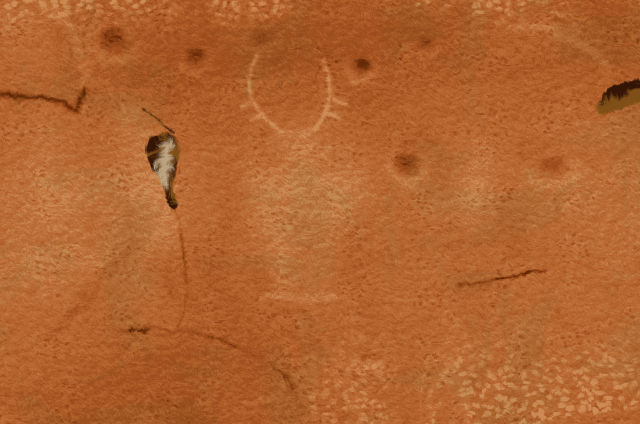
Give the GLSL for this texture, as a WebGL 2 fragment shader.

```glsl
#version 300 es
precision highp float;
// A weathered sandstone wall with dents, cracks, two hollows and a faint pale
// horned figure. Glows, Bezier strokes and cellular grain add up to one tone,
// which a colour ramp maps to rock; the hollows are laid on top.
uniform vec2 u_resolution;
out vec4 fragColor;

const vec3 CREVICE = vec3(0.2, 0.08, 0.02), RUST = vec3(0.4, 0.16, 0.02);
const vec3 DARK = vec3(0.63, 0.31, 0.12), MID = vec3(0.7, 0.38, 0.17);
const vec3 LIGHT = vec3(0.74, 0.44, 0.23), PALE = vec3(0.8, 0.54, 0.33);
const vec3 MINERAL = vec3(0.74, 0.64, 0.5), OCHRE = vec3(0.5, 0.31, 0.09);
// Dents: centre, radii
const vec4 DENTS[8] = vec4[8](
  vec4(0.269, 0.902, 0.04, 0.036), vec4(0.457, 0.867, 0.03, 0.03),
  vec4(0.614, 0.914, 0.033, 0.029), vec4(0.851, 0.843, 0.027, 0.025),
  vec4(1, 0.894, 0.025, 0.024), vec4(0.959, 0.614, 0.035, 0.036),
  vec4(1.3, 0.606, 0.046, 0.033), vec4(0.871, 0.157, 0.036, 0.016));
const float DEPTHS[8] = float[8](1.1, 0.8, 0.5, 1.2, 0.6, 1.1, 0.7, 0.6);

vec2 hash2(vec2 p) { return fract(sin(p * mat2(127.1, 311.7, 269.5, 183.3)) * 43758.5); }
// Distance to the nearest scattered point
float cells(vec2 p) {
  float d = 2.0;
  for (int i = 0; i < 9; i++) {
    vec2 g = floor(p) + vec2(i % 3 - 1, i / 3 - 1);
    d = min(d, length(g + hash2(g) - p));
  }
  return d;
}
// Octaves of cells lit from above
float grain(vec2 p) {
  float sum = 0.0;
  for (int i = 0; i < 3; i++) {
    sum += cells(p) - cells(p + vec2(0.15, -0.35));
    p = mat2(0.9, 0.44, -0.44, 0.9) * p * 1.9 + 7.0;
  }
  return sum;
}
// Warped layered sines, roughly -1 to 1
float waves(vec2 p) {
  float sum = 0.0, amp = 0.6;
  for (int i = 0; i < 6; i++) {
    p = mat2(0.8, 0.6, -0.6, 0.8) * p * 1.8 + 1.7;
    p += 0.6 * sin(p.yx * 1.3);
    sum += amp * sin(p.x) * sin(p.y);
    amp *= 0.68;
  }
  return sum;
}
// Distance to the segment from s.xy to s.zw
float segment(vec2 p, vec4 s) {
  vec2 v = s.zw - s.xy, w = p - s.xy;
  return length(w - v * clamp(dot(w, v) / dot(v, v), 0.0, 1.0));
}
// Distance to a quadratic Bezier, sampled as short segments
float curve(vec2 p, vec4 ab, vec2 c) {
  float d = 9.0;
  vec2 last = ab.xy;
  for (int i = 1; i <= 10; i++) {
    float t = float(i) / 10.0;
    vec2 next = mix(mix(ab.xy, ab.zw, t), mix(ab.zw, c, t), t);
    d = min(d, segment(p, vec4(last, next)));
    last = next;
  }
  return d;
}
float stroke(float d, float width) { return exp(-d * d / (width * width)); }
float glow(vec2 p, vec4 g) { return stroke(length((p - g.xy) / g.zw), 1.0); }
// Bowl with a dark upper wall and a lit lower lip
float dent(vec2 p, vec4 d) {
  vec2 e = (p - d.xy) / d.zw;
  float l = length(e), bowl = (1.0 - smoothstep(0.2, 1.05, l)) * (0.7 + 0.5 * e.y);
  return 0.35 * stroke(l - 1.25, 0.35) * (0.5 - 0.45 * e.y) - bowl;
}
vec3 ramp(float t) {
  vec3 c = mix(mix(RUST, DARK, smoothstep(-1.0, 0.0, t)), MID, clamp(t * 3.0, 0.0, 1.0));
  c = mix(c, LIGHT, clamp(t * 3.0 - 1.0, 0.0, 1.0));
  return mix(c, PALE, clamp(t * 3.0 - 2.0, 0.0, 1.0));
}
void main() {
  vec2 p = gl_FragCoord.xy / u_resolution * vec2(1.506, 1);
  float rough = waves(p * 14.0), patches = waves(p * 5.0 + 3.0);
  vec2 q = p + 0.008 * vec2(rough, waves(p * 17.0 + 4.0));
  // Broad stains
  float tone = 0.42 + 0.14 * waves(p * 2.5 + 2.0) + 0.13 * rough + 0.1 * patches;
  tone -= 0.3 * glow(p, vec4(0.75, 0.9, 0.6, 0.18)) + 0.36 * glow(p, vec4(0.38, 0.08, 0.34, 0.16));
  tone += 0.25 * (glow(p, vec4(0.12, 0.5, 0.22, 0.22)) + glow(p, vec4(1.43, 0.42, 0.16, 0.3)));
  tone += 0.2 * glow(p, vec4(0.08, 0.9, 0.12, 0.1));
  // Pale body, head, base bar and side wedge
  float taper = abs(q.x - 0.715) - mix(0.07, 0.14, smoothstep(0.33, 0.6, q.y));
  tone += 0.3 * smoothstep(0.04, -0.04, taper) * smoothstep(0.18, 0.11, abs(q.y - 0.455));
  tone += 0.32 * glow(q, vec4(0.7, 0.66, 0.06, 0.07));
  tone += 0.35 * stroke(segment(q, vec4(0.625, 0.298, 0.785, 0.295)), 0.012);
  tone += 0.3 * glow(q, vec4(1.12, 0.56, 0.03 + 0.15 * max(q.y - 0.4, 0.0), 0.13));
  // Horns with side ticks
  float horns = min(curve(p, vec4(0.604, 0.867, 0.549, 0.769), vec2(0.661, 0.69)),
                    curve(p, vec4(0.761, 0.857, 0.798, 0.765), vec2(0.741, 0.696)));
  for (float i = 0.0; i < 2.0; i++) {
    vec2 l = p - i * vec2(0.023, -0.031), r = p + i * vec2(0.018, 0.031);
    horns = min(horns, min(segment(l, vec4(0.569, 0.748, 0.592, 0.76)),
                           segment(r, vec4(0.785, 0.766, 0.814, 0.754))));
  }
  tone += 0.6 * stroke(horns, 0.006);
  // Cracks, ledges and ridges
  float ledge = min(curve(q, vec4(-0.02, 0.771, 0.11, 0.785), vec2(0.18, 0.735)),
                    segment(q, vec4(0.18, 0.735, 0.202, 0.79)));
  float cracks = 0.7 * stroke(curve(q, vec4(0.27, 0.22, 0.57, 0.24), vec2(0.69, 0.085)), 0.005);
  cracks += 0.6 * stroke(curve(q, vec4(0.41, 0.51, 0.46, 0.36), vec2(0.42, 0.23)), 0.004);
  cracks += 0.9 * stroke(curve(q, vec4(1.08, 0.325, 1.2, 0.34), vec2(1.285, 0.362)), 0.005);
  tone -= 1.2 * stroke(ledge, 0.008) + cracks * (0.8 + rough);
  tone -= 0.25 * stroke(segment(q, vec4(0.32, 0.43, 0.115, 0.2)), 0.014);
  tone += 0.3 * stroke(curve(q, vec4(0.08, 1, 0.2, 0.95), vec2(0.2, 0.8)), 0.012);
  tone += 0.3 * stroke(curve(q, vec4(1.2, 0.94, 1.38, 0.93), vec2(1.43, 0.83)), 0.01);
  // Dents and chipped rock
  for (int i = 0; i < 8; i++) tone += DEPTHS[i] * dent(q, DENTS[i]);
  tone += 0.4 * stroke(segment(q, vec4(0.32, 0.72, 0.39, 0.47)), 0.06);
  // Grain, clustered pits and pale flakes
  tone += 0.32 * grain(q * vec2(42, 52));
  tone -= 0.5 * smoothstep(0.4, 0.05, cells(q * vec2(50, 75))) * smoothstep(-0.1, 0.7, rough);
  float flakes = smoothstep(0.32, 0.0, p.y) * smoothstep(0.1, 1.2, p.x) + smoothstep(0.9, 1.0, p.y);
  flakes *= smoothstep(0.5, 0.15, cells(q * vec2(40, 55) + 9.0)) * smoothstep(-0.3, 0.4, patches);
  vec3 rock = ramp(tone + 0.7 * flakes);
  rock.r -= 0.03 * smoothstep(0.0, 0.6, waves(p * 6.0 + 9.0));
  // Left hollow: tapered gash with pale mineral
  float width = mix(0.012, 0.04, smoothstep(0.54, 0.65, q.y)), streaks = waves(p * 30.0);
  float gash = min(segment(q, vec4(0.38, 0.645, 0.406, 0.518)) - width,
                   segment(q, vec4(0.337, 0.745, 0.41, 0.68)) - 0.002);
  float vein = segment(q, vec4(0.398, 0.65, 0.384, 0.575)) - 0.015;
  vec3 inside = mix(CREVICE, OCHRE, smoothstep(-0.3, 0.7, streaks));
  inside = mix(inside, MINERAL, smoothstep(0.012, -0.012, vein + 0.016 * streaks));
  rock = mix(rock, inside, smoothstep(0.004, -0.004, gash));
  // Right hollow: shadowed roof, ochre floor
  vec2 e = q - vec2(1.465, 0.772);
  e = vec2(e.x, e.y - 0.35 * e.x) / vec2(0.06, 0.031);
  vec3 pocket = mix(OCHRE, CREVICE, smoothstep(-0.2, 0.6, e.y + 0.6 * streaks));
  fragColor = vec4(mix(rock, pocket, smoothstep(1.1, 0.9, length(e))), 1);
}
```
